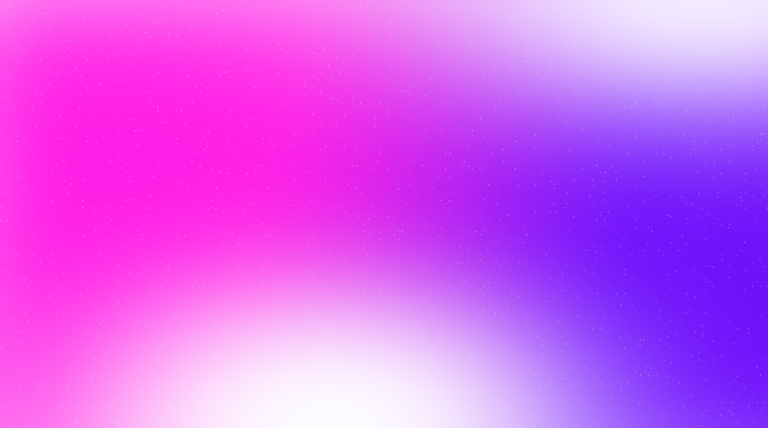
This background is drawn by a Shadertoy shader. Its source:

```glsl
// Soft pink to violet gradient with pale glows and a dusting of fine specks.

// Colours
const vec3 PINK   = vec3(1.00, 0.11, 0.90);
const vec3 VIOLET = vec3(0.43, 0.06, 0.985);
const vec3 PALE   = vec3(0.99, 0.98, 1.00);

// Pink to violet blend: start and end across the width, and its slant
const vec2  BLEND_RANGE = vec2(0.30, 0.86);
const float BLEND_SLANT = 0.12;

// Glows: centre and radii as fractions of the canvas
const vec2  FLOOR_CENTRE  = vec2(0.43, 0.0);
const vec2  FLOOR_RADII   = vec2(0.35, 0.36);
const float FLOOR_FALLOFF = 2.7;
const vec2  CORNER_CENTRE   = vec2(0.92, 1.0);
const vec2  CORNER_RADII    = vec2(0.40, 0.30);
const float CORNER_FALLOFF  = 2.2;
const float CORNER_STRENGTH = 0.90;

// Haze along the edges: strength and depth
const vec2 TOP_HAZE    = vec2(0.33, 0.12);
const vec2 LEFT_HAZE   = vec2(0.14, 0.05);
const vec2 BOTTOM_HAZE = vec2(0.10, 0.08);
const float HAZE_FALLOFF = 1.4;

// Specks: cells per canvas height, share of cells filled, size, brightness
const float SPECK_CELLS    = 110.0;
const float SPECK_SHARE    = 0.12;
const float SPECK_RADIUS   = 0.0016;
const float SPECK_STRENGTH = 0.28;

// Three random values per cell
vec3 hash32(vec2 cell) {
    vec3 p = fract(cell.xyx * vec3(0.1031, 0.1030, 0.0973));
    p += dot(p, p.yxz + 33.33);
    return fract((p.xxy + p.yzz) * p.zyx);
}

float glow(vec2 uv, vec2 centre, vec2 radii, float falloff) {
    return exp(-pow(length((uv - centre) / radii), falloff));
}

float haze(float edgeDistance, vec2 strengthDepth) {
    float depth = max(edgeDistance, 0.0) / strengthDepth.y;
    return strengthDepth.x * exp(-pow(depth, HAZE_FALLOFF));
}

// Scattered round dots; p is measured in canvas heights
float specks(vec2 p, float pixel) {
    vec2 cell = floor(p * SPECK_CELLS);
    vec3 rnd = hash32(cell);
    vec2 centre = (cell + mix(vec2(0.3), vec2(0.7), rnd.xy)) / SPECK_CELLS;
    float dotMask = clamp((SPECK_RADIUS - length(p - centre)) / pixel + 0.5, 0.0, 1.0);
    float filled = step(rnd.z, SPECK_SHARE);
    return dotMask * filled * rnd.z / SPECK_SHARE;
}

void mainImage(out vec4 fragColor, in vec2 fragCoord) {
    vec2 uv = fragCoord / iResolution.xy;
    vec2 p = fragCoord / iResolution.y;

    // Base blend
    float slantedX = uv.x + BLEND_SLANT * (0.5 - uv.y);
    vec3 colour = mix(PINK, VIOLET, smoothstep(BLEND_RANGE.x, BLEND_RANGE.y, slantedX));

    // Pale glows and edge haze, layered by what each lets through
    float clear = 1.0 - glow(uv, FLOOR_CENTRE, FLOOR_RADII, FLOOR_FALLOFF);
    clear *= 1.0 - CORNER_STRENGTH * glow(uv, CORNER_CENTRE, CORNER_RADII, CORNER_FALLOFF);
    clear *= 1.0 - haze(1.0 - uv.y, TOP_HAZE);
    clear *= 1.0 - haze(uv.x, LEFT_HAZE);
    clear *= 1.0 - haze(uv.y, BOTTOM_HAZE);
    colour = mix(PALE, colour, clear);

    // Fine specks
    colour = mix(colour, PALE, SPECK_STRENGTH * specks(p, 1.0 / iResolution.y));

    fragColor = vec4(colour, 1.0);
}
```
